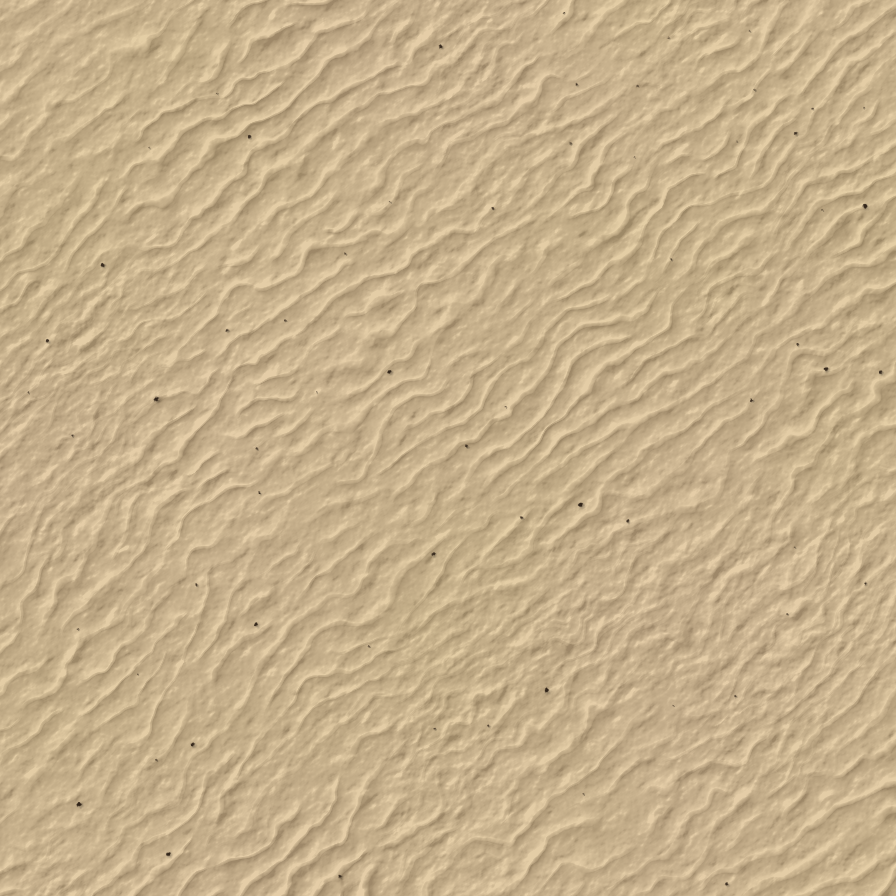
This texture is drawn by a three.js fragment shader. Its source:

```glsl
// Wind-rippled desert sand seen from above, with a few scattered dark pebbles.
// Overlapping wave packets are summed to one phase, so ridges bend, fork and end;
// an asymmetric profile of that phase gives sunlit slopes and thin lee shadows.
varying vec2 vUv;

#define RIDGE_ANGLE 0.73
#define RIPPLES 34.0
#define PACKET_SIZE vec2(2.1, 1.6)
#define TILT 0.75
#define PHASE_JITTER 0.75
#define LEE_WIDTH 0.18
#define RIPPLE_CONTRAST 0.60
#define ROUGHNESS 0.60
#define PEBBLE_GRID 15.0
#define PEBBLE_SHARE 0.24
#define SHADE_COLOR vec3(0.660, 0.575, 0.445)
#define SUN_COLOR vec3(0.865, 0.775, 0.625)

const float TAU = 6.2831853;

vec2 hash2(vec2 p) {
  vec3 q = fract(vec3(p.xyx) * vec3(0.1031, 0.1030, 0.0973));
  q += dot(q, q.yzx + 33.33);
  return fract((q.xx + q.yz) * q.zy);
}

// Value noise, -1 to 1
float noise(vec2 p) {
  vec2 i = floor(p), f = fract(p);
  f = f * f * (3.0 - 2.0 * f);
  float low = mix(hash2(i).x, hash2(i + vec2(1.0, 0.0)).x, f.x);
  float high = mix(hash2(i + vec2(0.0, 1.0)).x, hash2(i + 1.0).x, f.x);
  return 2.0 * mix(low, high, f.y) - 1.0;
}

float fbm(vec2 p) {
  float sum = 0.0, gain = 0.5;
  for (int i = 0; i < 4; i++) {
    sum += gain * noise(p);
    p = mat2(1.6, 1.2, -1.2, 1.6) * p + 17.3;
    gain *= 0.5;
  }
  return sum;
}

// Sum of wave packets; p is in wavelengths, x along the ridges, y across them
vec2 wavePackets(vec2 p) {
  vec2 grid = p / PACKET_SIZE, cell = floor(grid), sum = vec2(0.0);
  float total = 0.001;
  for (int j = -1; j <= 1; j++) {
    for (int i = -1; i <= 1; i++) {
      vec2 id = cell + vec2(float(i), float(j));
      vec2 center = id + 0.2 + 0.6 * hash2(id + 131.0);
      vec2 offset = grid - center;
      float weight = max(0.0, 1.0 - dot(offset, offset) / 1.44);
      weight *= weight;
      vec2 rnd = hash2(id + 257.0) - 0.5;
      vec2 local = offset * PACKET_SIZE;
      float tilt = TILT * rnd.x;
      float cycles = center.y * PACKET_SIZE.y + PHASE_JITTER * rnd.y
                   + local.x * sin(tilt) + local.y * cos(tilt);
      sum += weight * vec2(cos(TAU * cycles), sin(TAU * cycles));
      total += weight;
    }
  }
  return sum / total;
}

// Light on the ripples: slow rise to a bright crest, then a sudden dark lee side
float rippleLight(vec2 p, float lee) {
  vec2 wave = wavePackets(p);
  float x = fract(atan(wave.y, wave.x + 0.00001) / TAU + 1.0);
  float s = 2.0 * min(x / (1.0 - lee), (1.0 - x) / lee) - 1.0;
  return mix(s, s * s * s, 0.5) * smoothstep(0.05, 0.6, length(wave));
}

// Pebble cover: x is the dark body, y the soft shadow around it
vec2 pebbles(vec2 p) {
  vec2 grid = p * PEBBLE_GRID, id = floor(grid);
  vec2 rnd = hash2(id + 71.0);
  vec2 center = 0.15 + 0.7 * hash2(id + 19.0);
  vec2 d = (fract(grid) - center) / PEBBLE_GRID;
  d += 0.0007 * vec2(noise(p * 500.0), noise(p * 500.0 + 31.0));
  float radius = mix(0.0006, 0.0022, rnd.y * rnd.y * rnd.y);
  float present = step(rnd.x, PEBBLE_SHARE);
  float body = 1.0 - smoothstep(radius - 0.0008, radius + 0.0012, length(d));
  float shadow = 1.0 - smoothstep(0.0, radius * 2.5, length(d - vec2(0.0012, -0.0012)));
  return present * vec2(body * mix(0.5, 0.95, rnd.y), 0.25 * shadow);
}

void main() {
  // Ridge coordinates, bent by broad and fine wiggles
  vec2 along = vec2(cos(RIDGE_ANGLE), sin(RIDGE_ANGLE));
  vec2 ridge = vec2(dot(vUv, along), dot(vUv, vec2(along.y, -along.x))) + 3.0;
  vec2 bent = ridge;
  bent.y += 0.030 * noise(ridge * 3.2) + 0.009 * noise(ridge * 19.0 + 5.0);
  bent.y += 0.0060 * noise(ridge * vec2(46.0, 36.0));
  bent.y += 0.0016 * noise(ridge * 110.0 + 70.0);

  // Main ripples, replaced in patches by finer and fainter ones
  float patches = fbm(ridge * 5.0 + 9.0);
  float fine = smoothstep(0.0, 0.4, patches);
  float lee = LEE_WIDTH * (1.0 + 0.5 * noise(ridge * 15.0 + 40.0));
  float strength = 0.9 + 0.35 * noise(ridge * 9.0 + 60.0) + 0.3 * noise(ridge * 30.0);
  float tone = rippleLight(bent * RIPPLES, lee) * strength * (1.0 - 0.5 * fine);
  tone += (0.12 + 0.4 * fine) * rippleLight(bent * RIPPLES * 1.7 + 50.0, lee * 1.3);
  tone *= RIPPLE_CONTRAST;

  // Small bumps lit from the upper left: faint everywhere, with sparse strong ones
  vec2 bump = ridge * vec2(50.0, 84.0);
  float relief = fbm(bump + vec2(0.0, 0.3)) - fbm(bump);
  tone += ROUGHNESS * relief * (0.7 + 0.5 * fine + 2.5 * abs(relief));
  tone += 0.10 * fbm(vUv * 3.0 + 21.0) + 0.05 * noise(vUv * 390.0);

  // Shadows are held back a little, sunlit crests are not
  tone = tone < 0.0 ? tone * 0.92 : tone * 1.1;
  vec3 color = mix(SHADE_COLOR, SUN_COLOR, clamp(0.57 + tone, -0.2, 1.15));
  color += vec3(0.004, -0.002, 0.012) * fbm(vUv * 4.0 + 80.0);

  vec2 pebble = pebbles(vUv);
  color *= 1.0 - pebble.y;
  color = mix(color, vec3(0.17, 0.12, 0.08), pebble.x);
  gl_FragColor = vec4(color, 1.0);
}
```
